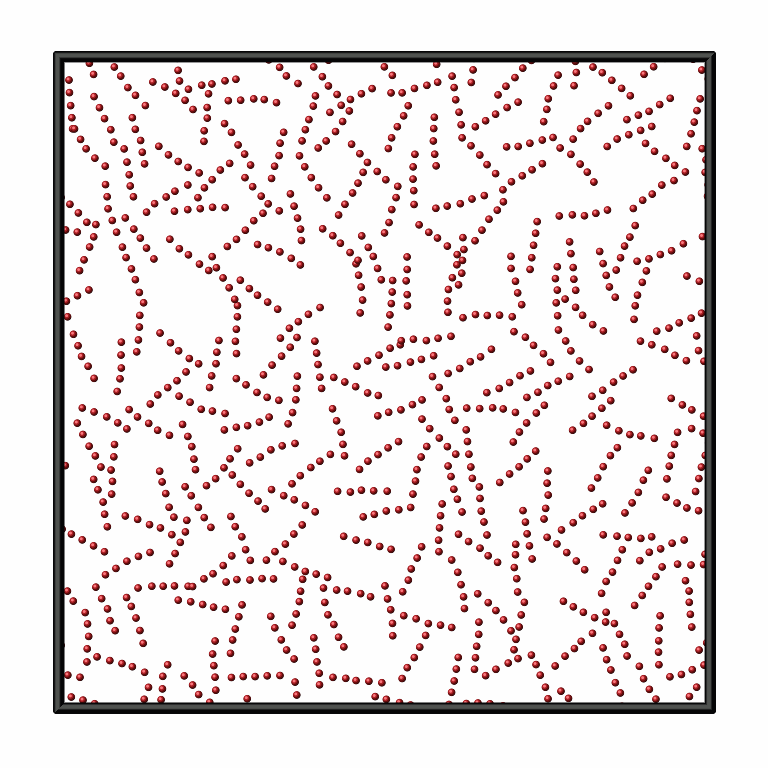
Reproduce this pattern procedurally as a Shadertoy shader.

```glsl
// Short chains of shiny red beads scattered on white inside a dark bevelled square frame.

const float CELL = 0.0565;     // grid pitch, one chain per cell
const float SPACING = 0.0158;  // distance between beads of a chain
const float RADIUS = 0.0050;   // bead radius

float hash(vec2 p) {
    return fract(sin(dot(p, vec2(127.1, 311.7))) * 43758.5453);
}

vec2 direction(float angle) {
    return vec2(cos(angle), sin(angle));
}

vec2 chainCenter(vec2 cell) {
    vec2 jitter = vec2(hash(cell), hash(cell + 37.0)) - 0.5;
    return (cell + 0.5 + 0.4 * jitter) * CELL;
}

float freeAngle(vec2 cell) {
    return 3.1416 * hash(cell + 11.3);
}

float segmentDistance(vec2 p, vec2 center, vec2 dir) {
    vec2 d = p - center;
    return length(d - dir * clamp(dot(d, dir), -2.0 * SPACING, 2.0 * SPACING));
}

// Even cells turn freely; odd cells take the first angle that clears their neighbours.
float chainAngle(vec2 cell) {
    float angle = freeAngle(cell);
    if (mod(cell.x + cell.y, 2.0) < 0.5) return angle;
    vec2 center = chainCenter(cell);
    float best = -1.0, chosen = angle;
    for (int i = 0; i < 9; i++) {
        float candidate = angle + float(i) * 0.349;
        vec2 dir = direction(candidate);
        float clearance = 0.018;
        for (int k = 0; k < 4; k++) {
            vec2 side = direction(float(k) * 1.5708);
            vec2 other = cell + floor(side + 0.5);
            vec2 otherCenter = chainCenter(other);
            vec2 otherDir = direction(freeAngle(other));
            for (int j = -2; j <= 2; j++) {
                vec2 bead = center + dir * SPACING * float(j);
                clearance = min(clearance, segmentDistance(bead, otherCenter, otherDir));
            }
        }
        if (clearance > best) {
            best = clearance;
            chosen = candidate;
        }
    }
    return chosen;
}

// Glossy ball lit from the upper left; o is the offset in radii.
vec3 beadColor(vec2 o) {
    float t = length(o - vec2(-0.25, 0.28));
    vec3 col = mix(vec3(0.98, 0.47, 0.49), vec3(0.67, 0.12, 0.14), smoothstep(0.22, 0.52, t));
    col = mix(col, vec3(0.36, 0.05, 0.05), smoothstep(0.60, 0.90, t));
    return mix(col, vec3(0.06, 0.02, 0.03), smoothstep(1.05, 1.40, t));
}

vec3 drawBeads(vec3 col, vec2 p, float px) {
    mat2 tilt = mat2(0.89, 0.456, -0.456, 0.89);
    vec2 q = tilt * p;
    vec2 home = floor(q / CELL);
    for (int y = -1; y <= 1; y++)
    for (int x = -1; x <= 1; x++) {
        vec2 cell = home + vec2(x, y);
        vec2 center = chainCenter(cell);
        // Skip chains out of reach and leave a few gaps
        if (distance(q, center) > 0.043 || hash(cell + 71.7) < 0.09) continue;
        vec2 dir = direction(chainAngle(cell));
        vec2 normal = vec2(-dir.y, dir.x);
        float bend = 0.0016 * (hash(cell + 5.1) - 0.5);
        for (int j = -2; j <= 2; j++) {
            float s = float(j);
            vec2 wobble = vec2(hash(cell + s * 3.7 + 0.4), hash(cell - s * 5.3 + 0.8)) - 0.5;
            vec2 bead = center + dir * SPACING * s + normal * bend * (s * s - 2.0) + 0.0028 * wobble;
            vec2 o = (q - bead) * tilt;
            float cover = 1.0 - smoothstep(-0.5 * px, 0.5 * px, length(o) - RADIUS);
            col = mix(col, beadColor(o / RADIUS), cover);
        }
    }
    return col;
}

void mainImage(out vec4 fragColor, in vec2 fragCoord) {
    float px = 1.0 / iResolution.y;
    vec2 p = (fragCoord - 0.5 * iResolution.xy) * px - vec2(0.0007, 0.002);
    vec3 col = vec3(0.995);

    float outer = 0.4316, inner = 0.4167;
    vec2 a = abs(p);
    float reach = max(a.x, a.y);
    if (reach < inner + px) col = drawBeads(col, p, px);

    // Mitred frame, its highlight shifted towards the upper left
    float across = (outer - reach) / (outer - inner);
    float facing = a.x > a.y ? -p.x : p.y;
    if (facing < 0.0) across = 1.0 - across;
    float shine = 1.0 - smoothstep(0.10, 0.32, abs(across - 0.38));
    vec3 frame = mix(vec3(0.02, 0.02, 0.025), vec3(0.31, 0.32, 0.31), shine);

    float corner = 0.004;
    float rim = length(max(a - outer + corner, 0.0)) - corner;
    float cover = smoothstep(-0.5 * px, 0.5 * px, reach - inner)
                * (1.0 - smoothstep(-0.5 * px, 0.5 * px, rim));
    fragColor = vec4(mix(col, frame, cover), 1.0);
}
```
